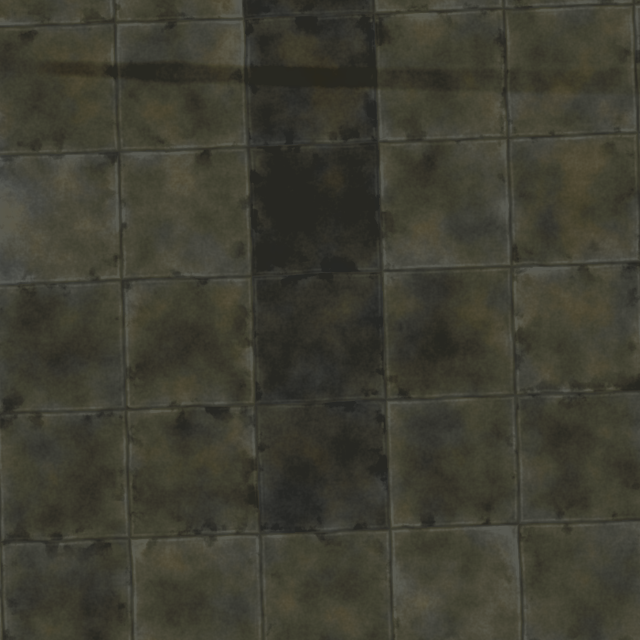
A WebGL 2 fragment shader for this texture:

```glsl
#version 300 es
precision highp float;
// Worn olive-grey square floor tiles with thin uneven joints and a soft shadow streak.

uniform vec2 u_resolution;
out vec4 outColor;

// Layout, in canvas units with y measured from the top
const vec2 PITCH = vec2(0.203, 0.2015);
const vec2 GRID_ORIGIN = vec2(-0.025, 0.042);
const vec2 GRID_SKEW = vec2(0.030, -0.036);
const float DARK_COLUMN = 2.0;
const float DARK_LAST_ROW = 3.0;

// Sizes in tile units
const float WOBBLE = 0.016;
const float CORNER = 0.10;
const float FACE_HALF = 0.472;
const float JOINT_HALF = 0.009;
const float LIP_OFFSET = 0.024;
const float LIP_WIDTH = 0.011;

// Strengths on the tone scale, 0 = dark, 1 = pale
const float BASE_TONE = 0.59;
const float TILE_SPREAD = 0.28;
const float COLUMN_SHADE = 0.40;
const float CLOUD = 0.62;
const float GRAIN = 0.13;
const float SHADOW = 0.42;

const vec3 DARK = vec3(0.155, 0.155, 0.128);
const vec3 DEEP = vec3(0.21, 0.20, 0.16);
const vec3 OLIVE = vec3(0.25, 0.25, 0.19);
const vec3 LIGHT = vec3(0.30, 0.29, 0.23);
const vec3 PALE = vec3(0.35, 0.35, 0.30);
const vec3 COOL_TINT = vec3(0.99, 1.01, 0.94);

vec2 hash2(vec2 p) {
  vec3 q = fract(p.xyx * vec3(0.1031, 0.1030, 0.0973));
  q += dot(q, q.yzx + 33.33);
  return fract((q.xx + q.yz) * q.zy);
}

vec2 gradient(vec2 cell) {
  float angle = 6.2832 * hash2(cell).x;
  return vec2(cos(angle), sin(angle));
}

float noise(vec2 p) {
  vec2 i = floor(p), f = p - i;
  vec2 w = f * f * f * (f * (f * 6.0 - 15.0) + 10.0);
  vec2 o = vec2(0.0, 1.0);
  float low = mix(dot(gradient(i), f), dot(gradient(i + o.yx), f - o.yx), w.x);
  float high = mix(dot(gradient(i + o), f - o), dot(gradient(i + 1.0), f - 1.0), w.x);
  return mix(low, high, w.y);
}

float fbm(vec2 p) {
  float sum = 0.0, amp = 0.65;
  for (int i = 0; i < 5; i++) {
    sum += amp * noise(p);
    p = mat2(1.6, 1.2, -1.2, 1.6) * p + 7.3;
    amp *= 0.52;
  }
  return sum;
}

vec3 ramp(float t) {
  t = 4.0 * clamp(t, 0.0, 1.0);
  vec3 c = mix(DARK, DEEP, min(t, 1.0));
  c = mix(c, OLIVE, clamp(t - 1.0, 0.0, 1.0));
  c = mix(c, LIGHT, clamp(t - 2.0, 0.0, 1.0));
  return mix(c, PALE, clamp(t - 3.0, 0.0, 1.0));
}

float roundBox(vec2 p, float halfSize, float radius) {
  vec2 d = abs(p) - halfSize + radius;
  return length(max(d, 0.0)) + min(max(d.x, d.y), 0.0) - radius;
}

void main() {
  vec2 p = gl_FragCoord.xy / u_resolution;
  p.y = 1.0 - p.y;

  // Slightly turned grid with hand-made edges
  vec2 g = (p - GRID_ORIGIN - GRID_SKEW * p.yx) / PITCH;
  g += WOBBLE * vec2(fbm(g * 2.3 + 11.0), fbm(g * 2.3 + 47.0));
  vec2 tile = floor(g);
  vec2 f = g - tile - 0.5;
  vec2 id = tile + 20.0;
  vec2 r1 = hash2(id), r2 = hash2(id + 61.0);
  float jointDist = 0.5 - max(abs(f.x), abs(f.y));
  float inside = -roundBox(f, FACE_HALF, CORNER);
  float aa = 1.0 / (u_resolution.y * PITCH.y);

  // Tone of each tile, with one darker column
  float inColumn = 1.0 - step(0.5, abs(tile.x - DARK_COLUMN));
  float darkTile = inColumn * step(tile.y, DARK_LAST_ROW);
  float tone = BASE_TONE + TILE_SPREAD * (r1.x - 0.5) - COLUMN_SHADE * darkTile;

  // Clouded glaze, a darker heart and fine grain
  vec2 q = f + 9.0 * id;
  float cloud = fbm(q * 2.4);
  float mottling = fbm(q * 7.0 + 31.0);
  vec2 heart = f - 0.3 * (r2 - 0.5);
  tone += CLOUD * cloud + 0.22 * mottling;
  tone -= 0.26 * r1.y * exp(-9.0 * dot(heart, heart));
  tone += GRAIN * (noise(p * 170.0) + 0.6 * noise(p * 290.0));

  // Pale worn rim and dark stains gathered at the edges
  float rim = exp(-abs(inside - 0.025) / 0.04);
  float wear = smoothstep(-0.25, 0.35, fbm(q * 3.5 + 73.0));
  tone += 0.24 * rim * wear;
  float nearEdge = exp(-max(inside, 0.0) / 0.09);
  float stain = smoothstep(0.06, 0.28, fbm(q * 4.2 + 17.0) + 0.22 * (r2.x - 0.5));
  tone -= 0.55 * stain * nearEdge;

  // Thin broken joint between two pale lips
  float breakup = smoothstep(-0.3, 0.25, fbm(g * 5.0 + 90.0));
  float lip = (jointDist - LIP_OFFSET) / LIP_WIDTH;
  tone += (0.12 + 0.20 * breakup) * exp(-lip * lip);
  float joint = 1.0 - smoothstep(JOINT_HALF - aa, JOINT_HALF + aa, jointDist);
  tone = mix(tone, 0.12 + 0.30 * breakup, joint * 0.8);

  // Faint glare at the left edge
  float glare = exp(-p.x / 0.06) * exp(-pow((p.y - 0.34) / 0.16, 2.0));
  tone += 0.30 * glare;

  // Tapered shadow streak that fades to the right
  float streakY = 0.102 + 0.048 * p.x - 0.022 * p.x * p.x;
  float bulge = 0.005 * exp(-pow((p.x - 0.27) / 0.035, 2.0));
  float streakHalf = 0.009 + 0.010 * p.x + bulge;
  float streak = 1.0 - smoothstep(streakHalf - 0.005, streakHalf + 0.006, abs(p.y - streakY));
  streak *= smoothstep(0.04, 0.10, p.x) * mix(1.0, 0.4, smoothstep(0.45, 0.95, p.x));
  tone -= SHADOW * streak;

  // Cool film on worn parts, warm rust in some hearts
  vec3 color = ramp(tone);
  float film = smoothstep(0.0, 0.4, fbm(q * 2.0 + 5.0) + 0.2 * nearEdge);
  float cool = clamp(0.65 * film + 0.3 * darkTile + 0.6 * glare - streak, 0.0, 1.0);
  color = mix(color, dot(color, vec3(0.33, 0.5, 0.17)) * COOL_TINT, cool);
  float rust = smoothstep(0.1, 0.4, cloud + 0.3 * r2.y - 0.1) * (1.0 - nearEdge);
  color *= mix(vec3(1.0), vec3(1.03, 0.98, 0.88), rust);
  outColor = vec4(color, 1.0);
}
```
